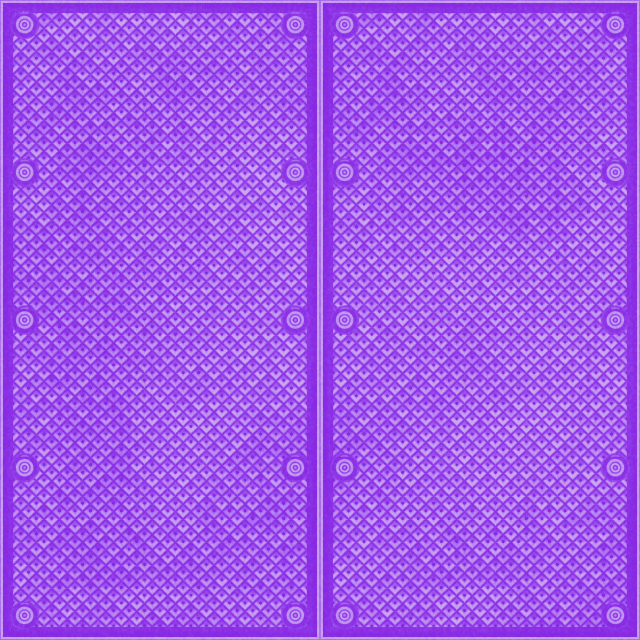
Write a WebGL 2 fragment shader that draws this texture.

```glsl
#version 300 es
precision highp float;
// Two tall violet tread plates side by side, covered by a staggered lattice of raised
// diamond studs. Each plate has a pale rim and two columns of ringed rivets; one scalar
// tone is built from distance functions and value noise, then mapped to a colour ramp.

#define PLATES 2.0            // plates across
#define STUDS vec2(19.0, 40.0) // lattice periods across and down a plate
#define MARGIN 0.0205         // plain border around the studs
#define RIVET_INSET 0.0385    // rivet distance from the plate edges
#define RIVET_ROWS 5.0
#define STUD_SIZE 0.40        // half side of a stud in its lattice cell
#define STUD_WEAR 0.22        // brightness spread between studs
#define GRAIN 0.20            // strength of the fine surface grain

uniform vec2 u_resolution;
out vec4 fragColor;

const vec3 DEEP = vec3(0.53, 0.16, 0.89);
const vec3 VIOLET = vec3(0.64, 0.36, 0.94);
const vec3 LILAC = vec3(0.79, 0.66, 0.93);

float hash(vec2 p) {
    return fract(sin(dot(p, vec2(127.1, 311.7))) * 43758.5453);
}

float noise(vec2 p) {
    vec2 i = floor(p), f = fract(p);
    f = f * f * (3.0 - 2.0 * f);
    float low = mix(hash(i), hash(i + vec2(1, 0)), f.x);
    float high = mix(hash(i + vec2(0, 1)), hash(i + vec2(1, 1)), f.x);
    return mix(low, high, f.y);
}

// Soft line of the given half width, centred where d is zero
float line(float d, float halfWidth, float soft) {
    return 1.0 - smoothstep(halfWidth - soft, halfWidth + soft, abs(d));
}

// Tone and coverage of the stud lattice; u counts lattice periods
vec2 studs(vec2 u, float soft) {
    vec2 s = vec2(u.x + u.y, u.x - u.y);
    vec2 cell = floor(s), f = fract(s) - 0.5;
    float side = max(abs(f.x), abs(f.y));
    float cover = 1.0 - smoothstep(STUD_SIZE - soft, STUD_SIZE + soft, side);

    // Lit lower faces form a V, the upper face stays in half shade
    float lit = smoothstep(-0.08, 0.24, max(-f.x, f.y));
    float tone = mix(0.34, 0.80, lit);
    tone += STUD_WEAR * (hash(cell) - 0.5);

    // Dark pit slightly above the middle
    vec2 pit = vec2(f.x + f.y, f.x - f.y - 0.12);
    float pitDepth = 0.4 + 0.3 * hash(cell + 17.0);
    tone -= pitDepth * (1.0 - smoothstep(0.08, 0.26, length(pit)));
    return vec2(tone, cover);
}

vec3 ramp(float t) {
    t = clamp(t, 0.0, 1.0);
    vec3 shade = mix(DEEP, VIOLET, smoothstep(0.0, 0.45, t));
    return mix(shade, LILAC, smoothstep(0.4, 1.0, t));
}

void main() {
    vec2 uv = gl_FragCoord.xy / u_resolution;
    float aa = 0.7 / min(u_resolution.x, u_resolution.y);

    // Plate coordinates and distance to the nearest plate edge
    vec2 plate = vec2(1.0 / PLATES, 1.0);
    vec2 q = vec2(mod(uv.x, plate.x), uv.y);
    vec2 toEdge = min(q, plate - q);
    float edge = min(toEdge.x, toEdge.y);

    // Grain and broad tonal drift
    float grain = 0.6 * noise(uv * 330.0) + 0.4 * noise(uv * vec2(480.0, 190.0)) - 0.5;
    float drift = noise(uv * 7.0 + 3.0) - 0.5;
    float tone = 0.12 + 0.06 * drift;

    // Nearest rivet, spaced evenly along both sides
    float pitch = (1.0 - 2.0 * RIVET_INSET) / (RIVET_ROWS - 1.0);
    float row = clamp(round((q.y - RIVET_INSET) / pitch), 0.0, RIVET_ROWS - 1.0);
    vec2 toRivet = vec2(toEdge.x, q.y) - vec2(RIVET_INSET, RIVET_INSET + row * pitch);
    float r = length(toRivet);

    // Stud field, cut off at the margin and around the rivets
    vec2 period = (plate - 2.0 * MARGIN) / STUDS;
    vec2 stud = studs((q - MARGIN) / period, 0.05 + aa / period.x);
    float field = smoothstep(-aa, aa, edge - MARGIN);
    field *= smoothstep(0.021, 0.024, r);
    tone = mix(tone, stud.x + 0.18 * drift, stud.y * field);

    // Rivet: shallow seat, two raised rings and a centre point
    tone += 0.09 * line(r - 0.021, 0.0012, 0.001);
    float crown = smoothstep(0.004, 0.012, toRivet.y) * line(toRivet.x, 0.006, 0.002);
    tone += 0.45 * crown * line(r - 0.0185, 0.001, aa);
    tone = mix(tone, 0.20, line(r, 0.0135, aa));
    tone = mix(tone, 0.80, line(r - 0.0115, 0.0022, aa));
    tone = mix(tone, 0.88, line(r - 0.0058, 0.0015, aa));
    tone = mix(tone, 0.70, line(r, 0.0018, aa));

    // Dark shadow beside the rim, then the pale rim with its seam
    tone -= 0.06 * line(edge - 0.008, 0.004, 0.003);
    tone = mix(tone, 0.58, line(edge, 0.0045, aa));
    tone = mix(tone, 0.94, line(edge - 0.003, 0.0013, aa));

    fragColor = vec4(ramp(tone + GRAIN * grain), 1.0);
}
```
